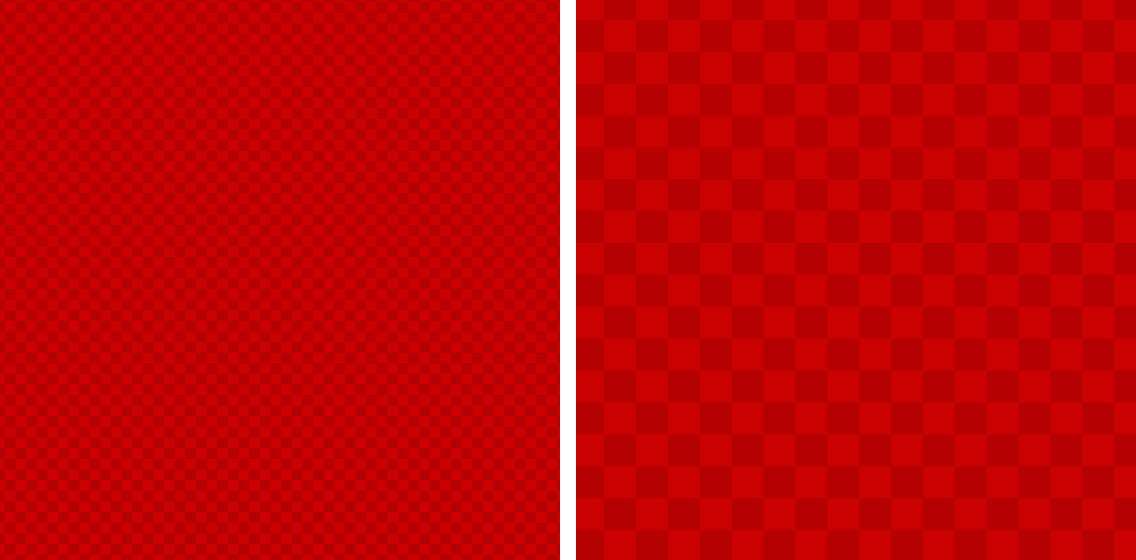
Left: the whole. Right: its middle third, enlarged.
This pattern is drawn by a WebGL 1 fragment shader. Its source:

```glsl
precision highp float;
// Fine two-tone red checkerboard, slightly offset from the canvas corner.

uniform vec2 u_resolution;

#define CELLS 52.7                  // squares across the canvas
#define OFFSET vec2(0.45, 0.19)     // first edges from the top left, in squares
#define DARK_RED vec3(0.706, 0.0, 0.0)
#define LIGHT_RED vec3(0.796, 0.0, 0.0)

// Square wave per axis: +1 on even squares, -1 on odd, smoothed over one pixel.
vec2 squareWave(vec2 p, float pixel) {
    vec2 edgeDistance = abs(mod(p - 0.5, 2.0) - 1.0) - 0.5;
    return clamp(2.0 * edgeDistance / pixel, -1.0, 1.0);
}

void main() {
    // Position in squares, measured from the top left
    float pixel = CELLS / u_resolution.y;
    vec2 fromTopLeft = vec2(gl_FragCoord.x, u_resolution.y - gl_FragCoord.y);
    vec2 p = fromTopLeft * pixel - OFFSET;

    // The product of both waves alternates the squares
    vec2 wave = squareWave(p, pixel);
    float light = 0.5 + 0.5 * wave.x * wave.y;

    gl_FragColor = vec4(mix(DARK_RED, LIGHT_RED, light), 1.0);
}
```
